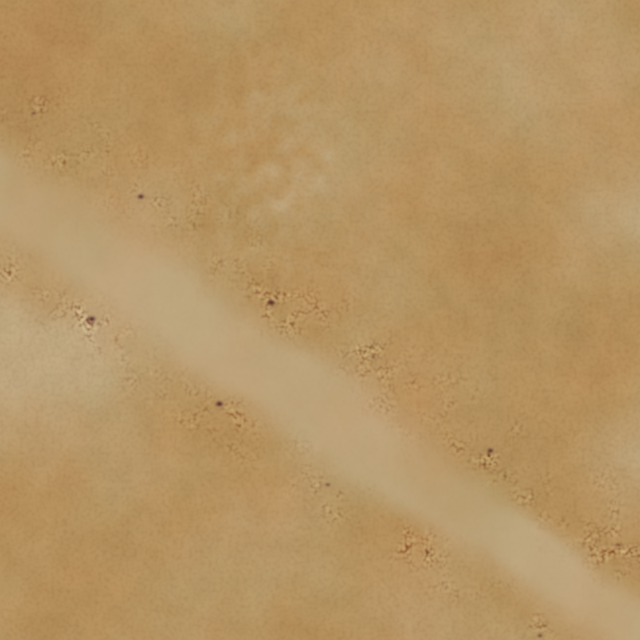
Write a WebGL 2 fragment shader that draws this texture.

```glsl
#version 300 es
precision highp float;
// Dry sandy ground crossed by a pale, soft-edged diagonal track.
// Layered gradient noise tints the sand; fine reddish grain gathers in
// patches along both rims, with a few small dark stones among it.

uniform vec2 u_resolution;
out vec4 fragColor;

vec2 hash2(vec2 cell) {
    uvec2 q = uvec2(ivec2(cell)) * uvec2(1597u, 3571u);
    uint n = (q.x ^ q.y) * 668265u + 1013u;
    n = (n ^ (n >> 15)) * 739391u;
    n = (n ^ (n >> 13)) * 277803u;
    n ^= n >> 16;
    return vec2(n & 65535u, n >> 16) / 65535.0;
}

vec2 gradientAt(vec2 cell) {
    float angle = 6.2832 * hash2(cell).x;
    return vec2(cos(angle), sin(angle));
}

float gradientNoise(vec2 p) {
    vec2 i = floor(p), f = p - i;
    vec2 w = f * f * f * (f * (f * 6.0 - 15.0) + 10.0);
    vec2 e = vec2(1.0, 0.0);
    float low = mix(dot(gradientAt(i), f), dot(gradientAt(i + e.xy), f - e.xy), w.x);
    float high = mix(dot(gradientAt(i + e.yx), f - e.yx), dot(gradientAt(i + e.xx), f - e.xx), w.x);
    return mix(low, high, w.y);
}

float fbm(vec2 p) {
    float sum = 0.0, amplitude = 0.5;
    for (int i = 0; i < 5; i++) {
        sum += amplitude * gradientNoise(p);
        p = mat2(1.6, 1.2, -1.2, 1.6) * p + 17.3;
        amplitude *= 0.5;
    }
    return sum;
}

// Soft elliptical patch, 1 at its centre
float patchAt(vec2 p, vec2 centre, vec2 radius) {
    vec2 q = (p - centre) / radius;
    return exp(-dot(q, q));
}

// Sand colours from shaded brown to bleached
vec3 sandColor(float tone) {
    vec3 c = mix(vec3(0.683, 0.53, 0.332), vec3(0.708, 0.569, 0.368), clamp(tone * 3.0, 0.0, 1.0));
    c = mix(c, vec3(0.721, 0.602, 0.423), clamp(tone * 3.0 - 1.0, 0.0, 1.0));
    return mix(c, vec3(0.744, 0.648, 0.492), clamp(tone * 3.0 - 2.0, 0.0, 1.0));
}

void main() {
    vec2 p = gl_FragCoord.xy / u_resolution.y;

    // Signed distance across the track, with a gently wandering edge
    float across = (p.y - 0.705 + 0.69 * p.x) * 0.82 + 0.035 * fbm(p * 6.0 + 40.0);
    float halfWidth = 0.072 - 0.016 * p.x;
    float track = 1.0 - smoothstep(-0.036, 0.03, abs(across) - halfWidth);

    // Broad tone of the ground: drifting noise, bleached and shaded patches
    float tone = 0.39 + 1.15 * fbm(p * 3.2 + 7.0);
    tone += 0.50 * patchAt(p, vec2(0.05, 0.43), vec2(0.14, 0.09));
    tone += 0.48 * patchAt(p, vec2(0.97, 0.66), vec2(0.14, 0.06));
    tone += 0.40 * patchAt(p, vec2(0.99, 0.29), vec2(0.10, 0.07));
    tone += 0.18 * patchAt(p, vec2(0.95, 0.90), vec2(0.16, 0.12));
    tone += 0.25 * patchAt(p, vec2(0.42, 0.10), vec2(0.10, 0.12));
    tone -= 0.32 * patchAt(p, vec2(0.23, 0.15), vec2(0.14, 0.10));
    tone -= 0.35 * patchAt(p, vec2(0.93, 0.49), vec2(0.16, 0.08));
    tone -= 0.30 * patchAt(p, vec2(0.05, 0.97), vec2(0.20, 0.12));

    // Small pale mottles above the track
    float mottle = patchAt(p, vec2(0.42, 0.74), vec2(0.11, 0.20));
    tone += mottle * (0.14 + 0.4 * gradientNoise(p * 23.0) + 0.5 * gradientNoise(p * 39.0 + 9.0));
    tone = mix(tone, 0.92 + 0.55 * fbm(p * 5.0 + 90.0), track);

    // Stones scattered along the rims, each ringed by coarser grain
    float stones = 0.0, ring = 0.0;
    for (int i = 0; i < 11; i++) {
        vec2 h = hash2(vec2(i, 211));
        float x = (float(i) + 0.2 + 0.6 * h.x) / 11.0;
        float offset = i % 2 == 0 ? 0.10 + 0.07 * h.y : -0.09 - 0.03 * h.y;
        vec2 q = p - vec2(x, 0.705 - 0.69 * x + offset);
        float size = 0.3 + 0.7 * hash2(vec2(i, 57)).x;
        stones += size * patchAt(q, vec2(0.0), vec2(0.0055, 0.0042) * (0.4 + 0.6 * size));
        ring += (0.2 + 0.4 * size) * patchAt(q, vec2(0.0), vec2(0.03, 0.026));
    }

    // Grain is strongest in broken patches beside the track, wider above it
    float rimSpread = across > 0.0 ? 0.065 : 0.036;
    float rim = (abs(across) - halfWidth - 0.028) / rimSpread;
    float clumps = smoothstep(-0.14, 0.24, fbm(p * 11.0 + 23.0));
    float breaks = smoothstep(-0.3, 0.45, gradientNoise(p * 34.0 + 71.0));
    float grainMask = 0.09 + (0.75 * exp(-rim * rim) * clumps + ring * (0.3 + 0.7 * clumps)) * breaks;
    grainMask *= 1.0 - 0.75 * track;
    float grain = 0.6 * gradientNoise(p * 112.0 + 3.0) + 0.9 * gradientNoise(p * 163.0 + 61.0);

    // Combine: sand, slight hue drift, reddish pits, pale crumbs, dark stones
    vec3 color = sandColor(tone);
    color += vec3(-0.035, 0.012, 0.01) * fbm(p * 7.0 + 130.0);
    color += 0.04 * fbm(p * 24.0 + 150.0) * (1.0 - 0.65 * track);
    color -= vec3(0.30, 0.42, 0.33) * grainMask * max(-grain, 0.0);
    color += vec3(0.17, 0.21, 0.18) * grainMask * max(grain, 0.0);
    color = mix(color, vec3(0.30, 0.14, 0.15), clamp(0.9 * stones, 0.0, 0.85));
    fragColor = vec4(color, 1.0);
}
```
